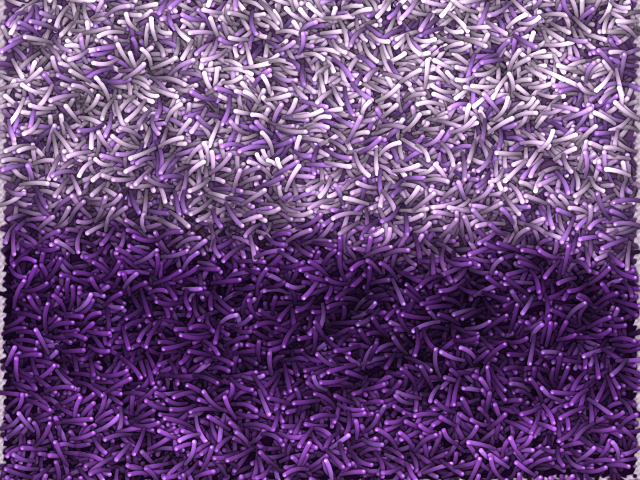
Write a Shadertoy shader that draws this texture.

```glsl
// Shaggy pile rug: pale lilac yarn above fading into deep purple below.
// Jittered grids are gathered front to back, each painting short bent strands
// with soft shadows, round shading and glinting cut tips over a pale backing.

const int   LAYERS      = 7;
const float CELL        = 0.036;   // grid spacing, in canvas heights
const float RADIUS      = 0.0048;  // yarn half width
const float HALF_LENGTH = 0.027;
const float REACH       = 0.041;   // farthest a strand can touch
const float BEND        = 0.006;
const float SIDE_HEM    = 0.010;   // width of the bare border
const float FADE_LOW    = 0.42;    // colour change, bottom and top
const float FADE_HIGH   = 0.58;
const float OPAQUE      = 0.03;    // stop once this little shows through

const vec3 LILAC   = vec3(0.89, 0.78, 0.90);
const vec3 MAUVE   = vec3(0.77, 0.62, 0.82);
const vec3 VIOLET  = vec3(0.58, 0.38, 0.74);
const vec3 PLUM    = vec3(0.49, 0.26, 0.62);
const vec3 DEEP    = vec3(0.37, 0.17, 0.49);
const vec3 GAP     = vec3(0.11, 0.03, 0.15);
const vec3 PALEGAP = vec3(0.36, 0.24, 0.41);
const vec3 BACKING = vec3(0.86, 0.78, 0.86);

vec2 hash2(vec2 p) {
    return fract(sin(vec2(dot(p, vec2(127.1, 311.7)),
                          dot(p, vec2(269.5, 183.3)))) * 43758.5453);
}

// Smooth cheap variation, about -1 to 1
float sway(vec2 p) {
    return 0.5 * (sin(p.x + 1.7 * sin(p.y * 0.8)) + sin(p.y * 1.3 + 1.5 * sin(p.x * 0.7 + 2.0)));
}

// Soft round spot, 1 at its centre
float spot(vec2 p, vec2 centre, vec2 size) {
    vec2 q = (p - centre) / size;
    return exp(-dot(q, q));
}

// 0 in the dark lower half, 1 in the pale upper half
float paleness(vec2 p) {
    float edge = p.y + 0.018 * sway(p * 16.0) + 0.045 * (p.x - 0.67);
    return smoothstep(FADE_LOW, FADE_HIGH, edge);
}

// Broad light and shade across the rug
float broadLight(vec2 p) {
    float light = 1.0 - 0.28 * spot(p, vec2(0.85, 0.32), vec2(0.50, 0.14));
    light -= 0.20 * spot(p, vec2(0.28, 0.57), vec2(0.28, 0.08));
    light -= 0.12 * spot(p, vec2(0.22, 0.80), vec2(0.12, 0.10));
    return light + 0.08 * spot(p, vec2(1.00, 0.85), vec2(0.45, 0.18));
}

vec3 yarnColour(vec2 p, float pale, float pick) {
    vec3 dark = mix(DEEP, PLUM, smoothstep(0.30, 0.02, p.y));
    dark = mix(dark, VIOLET, 0.9 * smoothstep(0.70, 1.0, pick));
    vec3 light = mix(MAUVE, LILAC, smoothstep(0.50, 0.92, p.y + 0.4 * (pick - 0.5)));
    float clump = pick + 0.2 * sway(p * 24.0 + 30.0);
    light = mix(light, VIOLET, 0.85 * smoothstep(0.45, 0.10, clump));
    float threshold = 0.5 * (pick - 0.5) * (1.0 - abs(2.0 * pale - 1.0));
    return mix(dark, light, clamp(pale + threshold, 0.0, 1.0));
}

// Distance inside the rug from its bare hem; negative on the backing
float hemDistance(vec2 p, float aspect) {
    float side = min(p.x, aspect - p.x) - SIDE_HEM;
    float base = p.y - 0.010 * smoothstep(0.55, aspect, p.x);
    return min(side, base + 0.002);
}

// Adds one strand behind those gathered so far; through is what still shows
void addStrand(inout vec3 col, inout vec3 through, vec2 p, vec2 centre, vec2 seed,
               float height, float pixel) {
    vec2 a = hash2(seed + 3.7);
    float angle = 4.0 * sway(centre * 14.0) + 2.8 * (a.x - 0.5);
    vec2 dir = normalize(vec2(cos(angle), 0.7 * sin(angle)));
    vec2 q = p - centre;
    q = vec2(dot(q, dir), dot(q, vec2(-dir.y, dir.x)));
    if (abs(q.y) > RADIUS * 2.5 + BEND) return;

    vec2 b = hash2(seed + 19.1);
    float halfLen = HALF_LENGTH * mix(0.6, 1.1, a.y);
    float along = clamp(q.x / halfLen, -1.0, 1.0);
    q.y += BEND * (b.x - 0.5) * 2.0 * (along * along - 0.4);
    float radius = RADIUS * mix(0.85, 1.15, 0.5 + 0.5 * along);
    float d = length(vec2(q.x - along * halfLen, q.y));
    if (d > radius * 2.1) return;

    float pale = paleness(centre);
    float cover = smoothstep(pixel, -pixel, d - radius);
    if (cover > 0.0) {
        // Round yarn, lit from above and darker toward the root
        float across = clamp(q.y / radius, -1.0, 1.0);
        float bulge = sqrt(max(0.0, 1.0 - across * across));
        float lit = 0.66 + 0.36 * bulge + 0.12 * across * sign(dir.x);
        float rise = mix(0.62, 1.08, smoothstep(-1.0, 0.7, along));
        float depth = mix(mix(0.35, 0.65, pale), 1.05, height);
        float patches = 0.99 + 0.13 * sway(centre * 27.0 + 8.0);
        vec3 yarn = yarnColour(centre, pale, b.y) * broadLight(centre);
        yarn *= lit * rise * depth * patches * mix(0.85, 1.18, a.x);

        // Cut end with a small off-centre glint
        vec2 tip = q - vec2(halfLen, 0.0);
        float cap = smoothstep(radius * 1.2, radius * 0.5, length(tip));
        float glint = smoothstep(radius * 0.8, radius * 0.2, length(tip - radius * vec2(0.1, 0.3)));
        yarn += cap * (0.1 * yarn + vec3(0.04, 0.02, 0.05));
        yarn += glint * height * mix(0.1, 0.5, a.y) * vec3(0.80, 0.70, 0.85);
        col += through * cover * yarn;
    }
    // Contact shadow on the strands beneath, tinted by the yarn
    vec3 shade = mix(vec3(0.36, 0.42, 0.34), vec3(0.27, 0.31, 0.25), pale);
    through *= (1.0 - cover) * (1.0 - shade * smoothstep(radius * 2.1, radius * 0.8, d));
}

void mainImage(out vec4 fragColor, in vec2 fragCoord) {
    vec2 p = fragCoord / iResolution.y;
    float aspect = iResolution.x / iResolution.y;
    float pixel = 0.7 / iResolution.y;
    vec3 col = vec3(0.0), through = vec3(1.0);

    // Pile, from the top strands down to the buried ones
    for (int layer = LAYERS - 1; layer >= 0 && through.r > OPAQUE; layer--) {
        float height = float(layer) / float(LAYERS - 1);
        vec2 shift = hash2(vec2(float(layer), 5.3)) * CELL;
        vec2 home = floor((p + shift) / CELL);
        for (int i = 0; i < 9 && through.r > OPAQUE; i++) {
            vec2 id = home + vec2(1 - i % 3, i / 3 - 1);
            vec2 seed = id + float(layer) * 37.0;
            vec2 centre = (id + hash2(seed)) * CELL - shift;
            vec2 gap = p - centre;
            if (dot(gap, gap) > REACH * REACH) continue;
            if (hemDistance(centre, aspect) < 0.010 && centre.y > -0.004) continue;
            addStrand(col, through, p, centre, seed, height, pixel);
        }
    }

    // Shadowed ground, with pale backing along the hem
    vec3 ground = mix(GAP, PALEGAP, paleness(p));
    float weave = 0.92 + 0.12 * sway(p * 420.0);
    float hem = hemDistance(p, aspect) + 0.004 * sway(p * 280.0);
    ground = mix(ground, BACKING * weave, smoothstep(0.003, -0.003, hem));
    fragColor = vec4(clamp(col + through * ground, 0.0, 1.0), 1.0);
}
```
